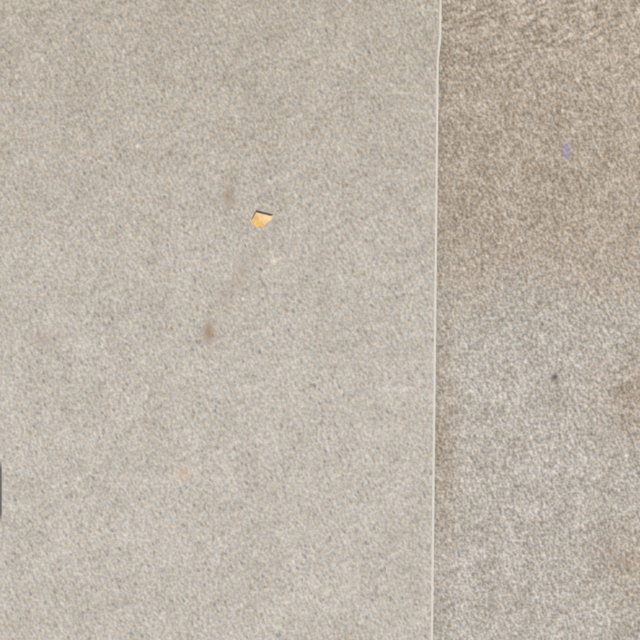
Write a WebGL 2 fragment shader that draws this texture.

```glsl
#version 300 es
precision highp float;

#define GRAIN_SCALE 165.0
#define GRAIN_LEFT 0.100
#define GRAIN_RIGHT 0.152
#define MOTTLE 0.040
#define SEAM_HALF_WIDTH 0.0018
#define PEBBLE_POS vec2(0.4080, 0.6576)
#define PALE_STONE vec3(0.768, 0.738, 0.698)
#define WARM_STONE vec3(0.732, 0.696, 0.642)
#define BROWN_STONE vec3(0.696, 0.645, 0.582)
#define GREY_STONE vec3(0.738, 0.708, 0.670)
#define SEAM_COLOR vec3(0.890, 0.870, 0.830)

uniform vec2 u_resolution;
out vec4 fragColor;

vec2 hash2(vec2 cell) {
  uvec2 v = uvec2(ivec2(cell)) * 1664525u + 1013904223u;
  for (int k = 0; k < 2; k++) {
    v.x += v.y * 1664525u;
    v.y += v.x * 1664525u;
    v ^= v >> 16u;
  }
  return vec2(v & 0xffffu) / 65535.0;
}

float cornerDot(vec2 cell, vec2 offset) {
  float angle = 6.2832 * hash2(cell).x;
  return dot(vec2(cos(angle), sin(angle)), offset);
}

// Gradient noise
float gnoise(vec2 p) {
  vec2 i = floor(p), f = fract(p), e = vec2(1, 0);
  vec2 w = f * f * f * (f * (f * 6.0 - 15.0) + 10.0);
  float low = mix(cornerDot(i, f), cornerDot(i + e, f - e), w.x);
  float high = mix(cornerDot(i + e.yx, f - e.yx), cornerDot(i + 1.0, f - 1.0), w.x);
  return mix(low, high, w.y);
}

float fbm(vec2 p) {
  float sum = 0.0, amp = 1.0;
  for (int i = 0; i < 4; i++) {
    sum += amp * gnoise(p);
    p = mat2(1.6, 1.2, -1.2, 1.6) * p + 17.3;
    amp *= 0.6;
  }
  return sum;
}

// Coverage of randomly placed flecks
float flecks(vec2 p, float cells, float density, float seed) {
  vec2 g = p * cells, base = floor(g);
  float cover = 0.0, soft = 1.3 * cells / u_resolution.y;
  for (int k = 0; k < 9; k++) {
    vec2 cell = base + vec2(k % 3, k / 3) - 1.0;
    vec2 pick = hash2(cell + seed);
    float d = length(g - cell - hash2(cell + seed + 71.0)) - mix(0.08, 0.30, pick.y);
    cover = max(cover, step(pick.x, density) * mix(0.4, 1.0, pick.y) * (1.0 - smoothstep(-soft, soft, d)));
  }
  return cover;
}

// Soft elliptical spot
float spot(vec2 p, vec2 center, vec2 size) {
  vec2 q = (p - center) / size;
  return exp(-dot(q, q));
}

// Five-sided convex stone with its tip to the right
float pebbleDistance(vec2 q) {
  float d = max(dot(q, vec2(-0.88, 0.47)) - 0.0122, dot(q, vec2(0.24, 0.97)) - 0.0085);
  d = max(d, max(dot(q, vec2(0.71, -0.71)) - 0.0112, -q.y - 0.0120));
  return max(d, dot(q, vec2(-0.71, -0.71)) - 0.0150);
}

void main() {
  vec2 p = gl_FragCoord.xy / u_resolution;
  float px = 1.0 / u_resolution.y;
  float seam = p.x - (0.675 + 0.010 * p.y + 0.0035 * smoothstep(0.90, 0.95, p.y));
  float right = smoothstep(-px, px, seam);
  float cloud = fbm(p * 9.0 + 3.0);
  float patches = fbm(p * 27.0);

  // Slab base tones
  float warm = smoothstep(0.35, 1.05, p.y + 0.06 * cloud);
  warm += 0.35 * spot(p, vec2(0.24, 0.38), vec2(0.08, 0.05)) + 0.35 * spot(p, vec2(0.54, 0.44), vec2(0.06, 0.05));
  vec3 leftTone = mix(PALE_STONE, WARM_STONE, warm);
  float brown = smoothstep(0.44, 0.66, p.y + 0.07 * cloud + 0.06 * patches);
  brown = max(brown, 0.9 * spot(p, vec2(1.0, 0.38), vec2(0.07, 0.08)));
  brown = max(brown, 0.8 * spot(p, vec2(0.99, 0.12), vec2(0.05, 0.07)));
  brown = max(brown, 0.8 * spot(p, vec2(0.69, 0.32), vec2(0.03, 0.20)));
  vec3 color = mix(leftTone, mix(GREY_STONE, BROWN_STONE, brown), right);
  color += MOTTLE * (0.7 * cloud + mix(0.8, 1.4, right) * patches) * vec3(0.9, 0.97, 1.05);
  color += 0.03 * right * spot(p, vec2(0.98, 0.92), vec2(0.08, 0.10));

  // Fine grain drawn out along a falling diagonal, with ripples near the top
  vec2 slant = vec2(dot(p, vec2(0.88, 0.48)) * 1.2, dot(p, vec2(0.48, -0.88)) * 0.8);
  float grain = gnoise(slant * GRAIN_SCALE) + 0.75 * gnoise(p * GRAIN_SCALE * 1.5 + 9.0);
  grain += 0.4 * gnoise(slant * 75.0 + 31.0);
  float ripple = gnoise(vec2(p.x * 45.0 + p.y * 30.0, p.y * 130.0 - p.x * 45.0));
  float topEdge = smoothstep(0.80, 1.0, p.y) * mix(0.35, 1.0, right);
  color += mix(GRAIN_LEFT, GRAIN_RIGHT, right) * (grain + topEdge * ripple);
  color += 0.030 * gnoise(slant * 120.0 + 40.0) * vec3(1.0, 0.1, -1.0);

  // Dark and pale aggregate, denser in clusters
  float cluster = clamp(0.14 - 0.14 * patches, 0.03, 0.35);
  color = mix(color, vec3(0.47, 0.47, 0.49), 0.48 * flecks(slant, 125.0, cluster, 5.0));
  color = mix(color, vec3(0.54, 0.45, 0.36), 0.36 * flecks(slant, 100.0, 0.08, 211.0));
  color = mix(color, vec3(0.91, 0.89, 0.86), 0.55 * flecks(slant, 110.0, mix(0.05, 0.11, right), 97.0));

  // Brown stains and the faint diagonal streak
  float stain = 0.55 * spot(p, vec2(0.326, 0.479), vec2(0.008, 0.016));
  stain += 0.32 * spot(p, vec2(0.357, 0.695), vec2(0.009, 0.020));
  stain += 0.16 * spot(p, vec2(0.07, 0.47), vec2(0.03, 0.012));
  vec2 along = p - vec2(0.372, 0.565);
  along = vec2(dot(along, vec2(0.51, 0.86)), dot(along, vec2(-0.86, 0.51)));
  stain += 0.14 * spot(along, vec2(0), vec2(0.065, 0.011));
  stain *= clamp(1.0 + 0.9 * patches + 0.5 * grain, 0.2, 1.6);
  color = mix(color, vec3(0.57, 0.46, 0.35), min(stain, 0.8));
  color = mix(color, vec3(0.84, 0.66, 0.53), 0.4 * spot(p, vec2(0.286, 0.260), vec2(0.009)));
  color = mix(color, vec3(0.62, 0.56, 0.82), 0.5 * spot(p, vec2(0.885, 0.763), vec2(0.006, 0.012)));

  // Bright chips and dark marks
  float chip = spot(p, vec2(0.215, 0.772), vec2(0.003)) + spot(p, vec2(0.380, 0.533), vec2(0.003));
  chip += spot(p, vec2(0.979, 0.288), vec2(0.003)) + spot(p, vec2(0.428, 0.592), vec2(0.004));
  color = mix(color, vec3(0.96, 0.91, 0.83), 0.9 * chip);
  color = mix(color, vec3(0.32, 0.31, 0.31), 0.8 * spot(p, vec2(0.867, 0.411), vec2(0.005)));
  float edgeMark = smoothstep(0.180, 0.200, p.y) * (1.0 - smoothstep(0.265, 0.285, p.y));
  color = mix(color, vec3(0.36, 0.35, 0.35), 0.85 * edgeMark * (1.0 - smoothstep(0.001, 0.004, p.x)));

  // Seam with a narrow shade on its right
  color *= 1.0 - 0.10 * right * exp(-max(seam, 0.0) / 0.009);
  float line = 1.0 - smoothstep(-px, px, abs(seam) - SEAM_HALF_WIDTH);
  color = mix(color, SEAM_COLOR, 0.9 * line);

  // Pebble with a dark upper rim
  vec2 q = p - PEBBLE_POS;
  float rim = 1.0 - smoothstep(-px, px, pebbleDistance((q - vec2(0.0, 0.004)) * 1.08));
  float body = 1.0 - smoothstep(-px, px, pebbleDistance(q));
  vec3 pebble = mix(vec3(0.93, 0.75, 0.49), vec3(0.98, 0.86, 0.66), smoothstep(-0.008, 0.010, q.x + q.y));
  color = mix(color, vec3(0.34, 0.27, 0.20), 0.8 * rim * smoothstep(-0.004, 0.004, q.y));
  color = mix(color, pebble + 0.06 * grain, body);

  fragColor = vec4(clamp(color, 0.0, 1.0), 1.0);
}
```
